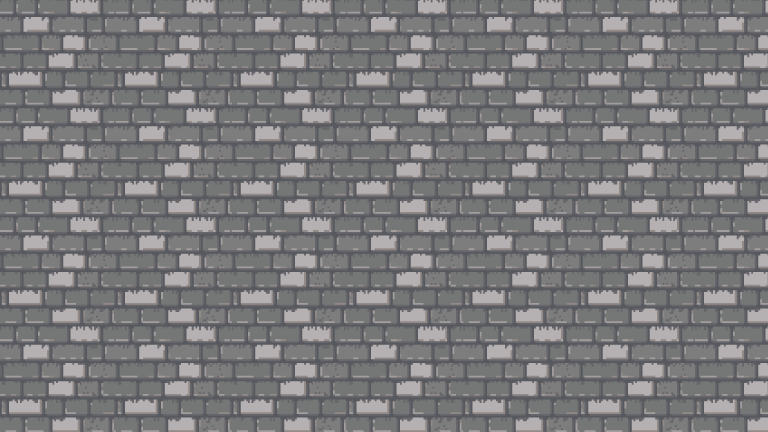
A Shadertoy shader for this texture:

```glsl
const vec2 TILE_COUNT = vec2(6.63, 3.955);  // repeats across and down
const vec2 TILE_CELLS = vec2(64.0, 60.0);   // square cells in one repeat
const float TOP_OFFSET = 1.6;               // cells hidden above the canvas
const float COURSE = 10.0;                  // cells per course of bricks
const int SAMPLES = 4;

const vec3 MORTAR = vec3(0.34, 0.35, 0.37);
const vec3 SHADE  = vec3(0.40, 0.40, 0.42);
const vec3 STONE  = vec3(0.49, 0.49, 0.49);
const vec3 DARK_STONE = vec3(0.455, 0.465, 0.46);
const vec3 PALE   = vec3(0.71, 0.69, 0.70);
const vec3 GLINT  = vec3(0.64, 0.62, 0.62);
const vec3 RUST   = vec3(0.57, 0.54, 0.53);

// Start of the pale brick in each course, then the joints after it
const float START[6] = float[6](38.0, 12.0, 34.0, 26.0, 4.0, 28.0);
const vec4 JOINTS[6] = vec4[6](
    vec4(18, 34, 46, 64), vec4(16, 35, 45, 64), vec4(14, 31, 52, 64),
    vec4(16, 29, 50, 64), vec4(20, 31, 45, 60), vec4(17, 33, 49, 64));

float hash(vec2 p) {
    vec3 q = fract(p.xyx * vec3(0.1031, 0.1030, 0.0973));
    q += dot(q, q.yzx + 33.33);
    return fract((q.x + q.y) * q.z);
}

// Left edge, right edge and index of the brick holding x
vec3 findBrick(float x, vec4 joints) {
    vec3 brick = vec3(0.0, joints.x, 0.0);
    for (int i = 0; i < 4; i++) {
        float next = i < 3 ? joints[i + 1] : TILE_CELLS.x;
        if (x >= joints[i]) brick = vec3(joints[i], next, float(i + 1));
    }
    return brick;
}

// Depth of the ragged upper edge in one column
float raggedDepth(float column, float course) {
    float h = hash(vec2(column, course + 71.0));
    return step(0.55, h) + step(0.85, h);
}

vec3 brickFace(vec2 cell, vec2 id, float left, float right, float bottom) {
    float wear = hash(floor(cell / vec2(3.0, 2.0)) + 19.0);
    if (id.x < 0.5) {
        bool rusty = (right == 1.0 || bottom == 1.0) && wear < 0.75;
        return rusty ? RUST : PALE;
    }
    float tone = hash(id + 5.0);
    if ((left == 1.0 || bottom == 1.0) && wear < 0.5)
        return wear < 0.34 ? GLINT : RUST;
    if (tone > 0.7 && hash(cell + 43.0) < 0.07) return SHADE;
    return tone < 0.25 ? DARK_STONE : STONE;
}

vec3 wallColor(vec2 position) {
    vec2 cell = mod(floor(position), TILE_CELLS);
    float course = floor(cell.y / COURSE);
    int row = int(course);
    float x = mod(cell.x - START[row], TILE_CELLS.x);
    vec3 brick = findBrick(x, JOINTS[row]);

    // Whole cells to each side of the brick
    float left = x - brick.x;
    float right = brick.y - 1.0 - x;
    float top = cell.y - course * COURSE;
    float bottom = COURSE - 1.0 - top;

    // Joints with clipped corners, then shaded lower and ragged upper edges
    vec2 inset = min(vec2(left, top), vec2(right, bottom) + 1.0);
    if (min(inset.x, inset.y) < 0.5 || inset.x + inset.y < 2.5) return MORTAR;
    if (right < 0.5 || bottom < 0.5) return SHADE;
    if (top <= raggedDepth(cell.x, course)) return SHADE;
    return brickFace(cell, vec2(brick.z, course), left, right, bottom);
}

void mainImage(out vec4 fragColor, in vec2 fragCoord) {
    // Average a grid of samples to smooth the cell edges
    vec3 color = vec3(0.0);
    for (int j = 0; j < SAMPLES; j++)
    for (int i = 0; i < SAMPLES; i++) {
        vec2 jitter = (vec2(i, j) + 0.5) / float(SAMPLES) - 0.5;
        vec2 uv = (fragCoord + jitter) / iResolution.xy;
        vec2 position = vec2(uv.x, 1.0 - uv.y) * TILE_COUNT * TILE_CELLS;
        color += wallColor(position + vec2(0.0, TOP_OFFSET));
    }
    fragColor = vec4(color / float(SAMPLES * SAMPLES), 1.0);
}
```
